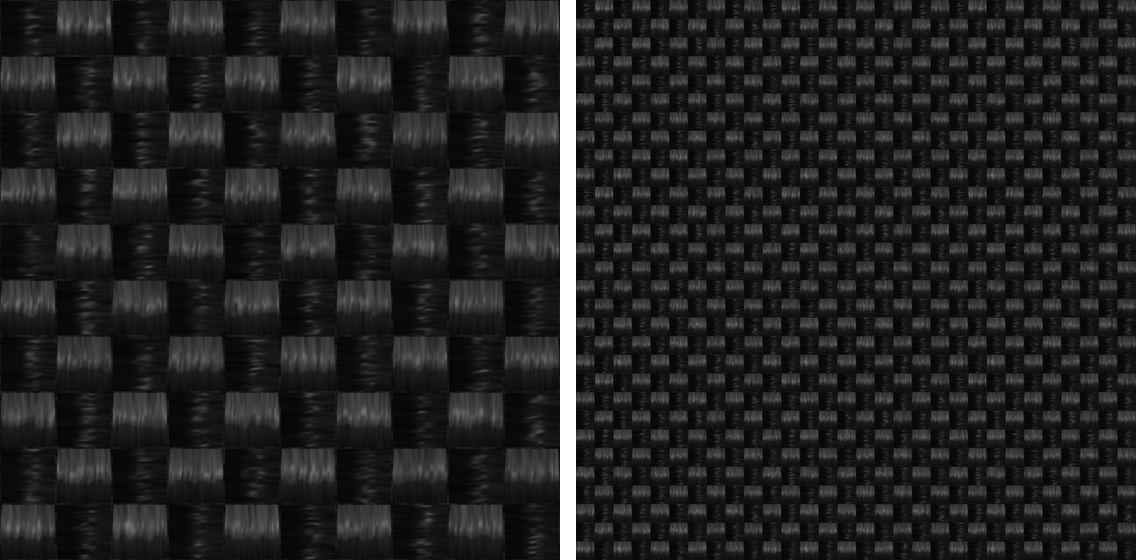
Left: one tile. Right: repeated 3 by 3.
Give the GLSL for this texture, as a WebGL 1 fragment shader.

```glsl
precision highp float;
// Plain carbon-fibre weave: a checkerboard of satin tows, bright ones with
// vertical strands and dark ones with horizontal strands. Wrapped, stretched
// noise makes the strands; smooth profiles along each tow make the sheen.
uniform vec2 u_resolution;

#define TOWS 10.0          // cells across and down (even, so that it tiles)
#define STRANDS 27.0       // fine strands per cell
#define BUNDLES 10.0       // coarse strand groups per cell
#define BEND 0.012         // sideways sway of the strands
#define BOW 0.022          // narrowing of a tow towards its ends
#define GAP_WIDTH 0.028    // dark shadow between tows
#define RIM 0.13           // brightness of the thin broken border line
#define WARP_SHEEN 0.19    // highlight of the bright tows
#define WEFT_SHEEN 0.23    // highlight of the dark tows
#define GAP_COLOR vec3(0.03)

const float TAU = 6.2831853;

float hash(vec2 p) {
    p = fract(p * vec2(0.1031, 0.1137));
    p += dot(p, p.yx + 33.33);
    return fract((p.x + p.y) * p.x * 47.13);
}

// Value noise with freq lattice points per cell, wrapping over the canvas.
float wrapNoise(vec2 p, vec2 freq, float seed) {
    vec2 q = p * freq;
    vec2 period = freq * TOWS;
    vec2 i = floor(q);
    vec2 f = fract(q);
    f = f * f * (3.0 - 2.0 * f);
    vec2 a = mod(i, period) + seed;
    vec2 b = mod(i + 1.0, period) + seed;
    return mix(mix(hash(a), hash(vec2(b.x, a.y)), f.x),
               mix(hash(vec2(a.x, b.y)), hash(b), f.x), f.y);
}

float bell(float x, float width) {
    return exp(-x * x / (width * width));
}

// Bright tow: dim at the bottom, lit above a soft step, glinting at the step.
float warpShade(float t, float strand, float glint, float drift) {
    float s = t + (drift - 0.5) * 0.12;
    float body = 0.06 + 0.055 * smoothstep(0.0, 0.45, t)
               + 0.125 * smoothstep(0.36, 0.58, s)
               - 0.035 * smoothstep(0.65, 1.0, t);
    float sheen = bell(s - 0.58, 0.11) * glint * glint
                + 0.35 * bell(s - 0.43, 0.04) * glint;
    return body * (0.62 + 0.76 * strand) + WARP_SHEEN * sheen;
}

// Dark tow: nearly black with a narrow rippled highlight right of centre.
float weftShade(float t, float strand, float glint, float drift) {
    float s = t + (drift - 0.5) * 0.14;
    float body = 0.035 + 0.035 * smoothstep(0.25, 0.6, s);
    float sheen = bell(s - 0.57, 0.14) * glint * glint;
    return body * (0.45 + 1.1 * strand) + WEFT_SHEEN * sheen * (0.4 + strand);
}

void main() {
    vec2 grid = gl_FragCoord.xy / u_resolution * TOWS;
    vec2 id = floor(grid);
    bool isWarp = mod(id.x + id.y, 2.0) < 0.5;

    // Tow space: x runs across the strands, y along them.
    vec2 p = isWarp ? grid : grid.yx;
    vec2 cell = fract(p);
    float seed = isWarp ? 11.0 : 417.0;
    vec2 swayed = p;
    swayed.x += BEND * (sin(TAU * p.y) + 0.5 * sin(TAU * (2.0 * p.y + p.x)));

    // Strands and the short glints that break up the highlight.
    float fine = wrapNoise(swayed, vec2(STRANDS, 2.0), seed);
    float coarse = wrapNoise(swayed, vec2(BUNDLES, 1.0), seed + 53.0);
    float glint = wrapNoise(swayed, vec2(STRANDS - 5.0, 6.0), seed + 91.0);
    float drift = wrapNoise(swayed, vec2(BUNDLES, 3.0), seed + 137.0);
    float strand = mix(fine, coarse, 0.35);

    float shade = isWarp ? warpShade(cell.y, strand, glint, drift)
                         : weftShade(cell.y, strand, glint, drift);
    shade *= 0.95 + 0.1 * hash(id + 7.0);

    // Bowed tow outline, shadow gap and broken border line.
    vec2 inset = 0.5 - abs(cell - 0.5);
    float ends = 2.0 * cell.y - 1.0;
    float edge = min(inset.x - BOW * ends * ends, inset.y);
    float border = min(inset.x, inset.y);
    vec3 color = mix(GAP_COLOR, vec3(shade), smoothstep(0.0, GAP_WIDTH, edge));
    float rim = 1.0 - smoothstep(0.004, 0.018, border);
    color += RIM * rim * wrapNoise(grid, vec2(9.0), 211.0);

    gl_FragColor = vec4(color, 1.0);
}
```
